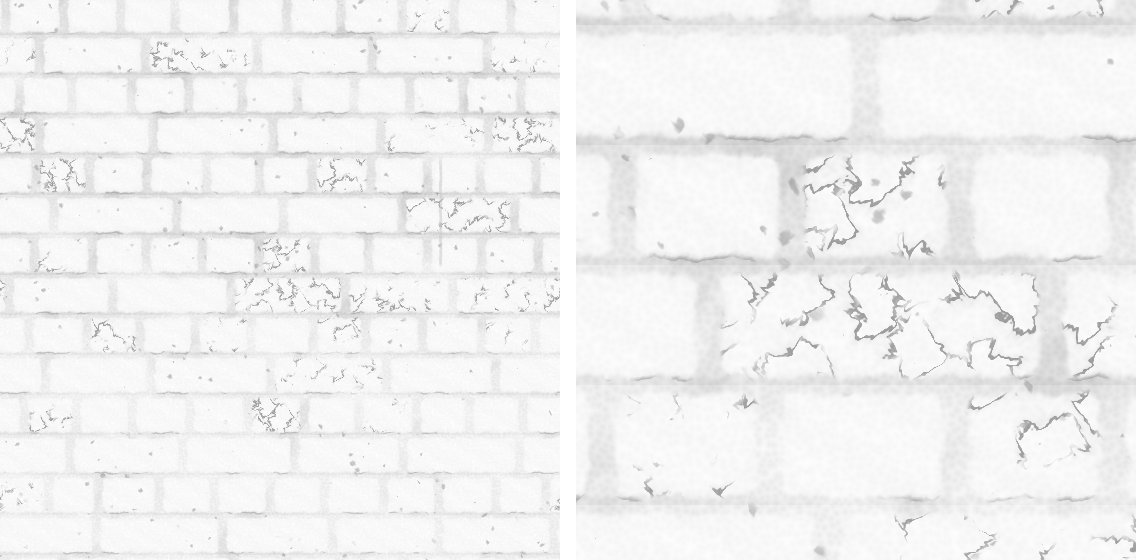
Left: the whole. Right: its middle third, enlarged.
A Shadertoy shader for this texture:

```glsl
const float TAU = 6.2831853;
const float ROWS = 14.0;
const float LONG_BRICKS = 5.0;              // bricks across in even rows
const float SHORT_BRICKS = 10.0;            // bricks across in odd rows
const float ROW_OFFSET = 0.009;
const float JOINT_JITTER = 0.14;            // fraction of a brick
const vec2 HALF_JOINT = vec2(0.0085, 0.0062);
const float CORNER = 0.007;
const float RAGGED = 0.0016;
const float FLAKE_CELLS = 26.0;
const float FLAKE_SHARE = 0.27;             // share of bricks with peeling paint
const float CRACK_WIDTH = 0.0011;
const float PIT_CELLS = 64.0;
const float GRAIN_CELLS = 220.0;
const vec3 FACE = vec3(0.977);
const vec3 MORTAR = vec3(0.895);
const vec3 SHADOW = vec3(0.79);
const vec3 CRACK = vec3(0.55);
// Sideways shift of each course, bottom to top, in bricks
const float SHIFT[14] = float[14](0.93, 0.8, 0.57, 0.4, 0.4, 0.55, 0.02,
                                  0.6, 0.53, 0.62, 0.4, 0.34, 0.3, 0.15);

float hash(vec2 p) {
    vec3 q = fract(p.xyx * 0.1031);
    q += dot(q, q.yzx + 33.33);
    return fract((q.x + q.y) * q.z);
}

// Tiling cellular noise: distance to the nearest point, and its random id
vec2 cellular(vec2 uv, float cells) {
    vec2 p = uv * cells, base = floor(p), best = vec2(9.0, 0.0);
    for (int j = -1; j <= 1; j++)
    for (int i = -1; i <= 1; i++) {
        vec2 cell = base + vec2(i, j);
        vec2 id = mod(cell, cells) + cells;
        float d = length(cell + vec2(hash(id), hash(id + 71.0)) - p);
        if (d < best.x) best = vec2(d, hash(id + 37.0));
    }
    return best;
}

// Tiling layered sines, roughly -1 to 1
vec2 ripple(vec2 p, float freq) {
    vec2 sum = vec2(0.0);
    float amp = 0.6;
    for (int i = 0; i < 5; i++) {
        vec2 phase = p.yx * freq + p * vec2(1.0, -1.0) * floor(freq * 0.6);
        sum += amp * sin(TAU * phase + 2.5 * sum.yx + vec2(1.3, 4.1) * float(i + 1));
        freq = floor(freq * 1.9);
        amp *= 0.6;
    }
    return sum;
}

float stroke(float d, float width, float pixel) {
    return 1.0 - smoothstep(width - pixel * 0.5, width + pixel, abs(d));
}

void mainImage(out vec4 fragColor, in vec2 fragCoord) {
    vec2 uv = fragCoord / iResolution.xy;
    float pixel = 1.0 / iResolution.y;
    vec2 rough = ripple(uv, 23.0);
    vec2 stain = ripple(uv, 4.0);
    float grain = cellular(uv, GRAIN_CELLS).x - 0.5;

    // Course and brick, with irregular upright joints
    float y = (uv.y - ROW_OFFSET) * ROWS;
    float row = mod(floor(y), ROWS);
    float count = mod(row, 2.0) < 0.5 ? LONG_BRICKS : SHORT_BRICKS;
    float x = uv.x * count - SHIFT[int(row)] + 0.5 * JOINT_JITTER;
    float i = floor(x);
    if (x < i + JOINT_JITTER * hash(vec2(mod(i, count), row))) i -= 1.0;
    vec2 id = vec2(mod(i, count), row);
    float left = i + JOINT_JITTER * hash(id);
    float right = i + 1.0 + JOINT_JITTER * hash(vec2(mod(i + 1.0, count), row));

    // Rounded brick with a ragged edge
    vec2 p = vec2((x - 0.5 * (left + right)) / count, (fract(y) - 0.5) / ROWS);
    p += RAGGED * rough;
    vec2 halfSize = 0.5 * vec2((right - left) / count, 1.0 / ROWS) - HALF_JOINT;
    vec2 q = abs(p) - halfSize + CORNER;
    float d = length(max(q, 0.0)) + min(max(q.x, q.y), 0.0) - CORNER;

    // Mortar, more thickly painted over in the lower courses
    float depth = mix(0.5, 1.0, smoothstep(0.3, 0.6, uv.y));
    depth *= clamp(0.85 + 0.4 * stain.x, 0.35, 1.1);
    float mortar = smoothstep(-0.002, 0.003, d);
    vec3 color = mix(FACE, MORTAR, depth * (0.85 * mortar + 0.15 * smoothstep(-0.012, 0.0, d)));

    // Shade below the bricks and in deep gaps
    float under = smoothstep(0.0, 0.004, -p.y - halfSize.y);
    float gap = smoothstep(0.35, 0.9, stain.y);
    color = mix(color, SHADOW, depth * mortar * (0.45 * under + 0.5 * gap));

    // Broken dark line along the lower edges
    float broken = smoothstep(0.2, 0.7, stain.y + 0.5 * rough.x);
    color = mix(color, CRACK, 0.6 * broken * under * stroke(d - 0.002, CRACK_WIDTH, pixel));

    // Peeling paint: ragged outlines with a soft lip
    float peeled = step(1.0 - FLAKE_SHARE, hash(id + 19.0)) * (1.0 - mortar);
    float flake = (cellular(uv + 0.007 * rough, FLAKE_CELLS).x - 0.42) / FLAKE_CELLS;
    float fade = smoothstep(-0.4, 0.5, stain.x + 0.7 * rough.y);
    float lip = exp(-abs(flake) / 0.003) * step(0.0, flake);
    color = mix(color, SHADOW, 0.4 * lip * peeled * fade);
    color = mix(color, CRACK, 0.8 * stroke(flake, CRACK_WIDTH, pixel) * peeled * fade);

    // Scattered pits
    vec2 pit = cellular(uv + 0.003 * rough, PIT_CELLS);
    float radius = 0.34 * smoothstep(0.82, 1.0, pit.y);
    float pits = 1.0 - smoothstep(radius * 0.4, radius + 0.01, pit.x);
    color = mix(color, CRACK, 0.5 * pits * smoothstep(-0.3, 0.7, stain.x + rough.x * 0.4));

    // One faint upright drip
    float drip = stroke(uv.x - 0.787 - 0.0007 * rough.x, 0.002, pixel);
    drip *= smoothstep(0.522, 0.53, uv.y) * (1.0 - smoothstep(0.70, 0.73, uv.y));
    color = mix(color, SHADOW, 0.55 * drip);

    // Chalky mottling and grain
    color += 0.006 * rough.x + grain * mix(0.025, 0.055, mortar);
    fragColor = vec4(clamp(color, 0.0, 1.0), 1.0);
}
```
